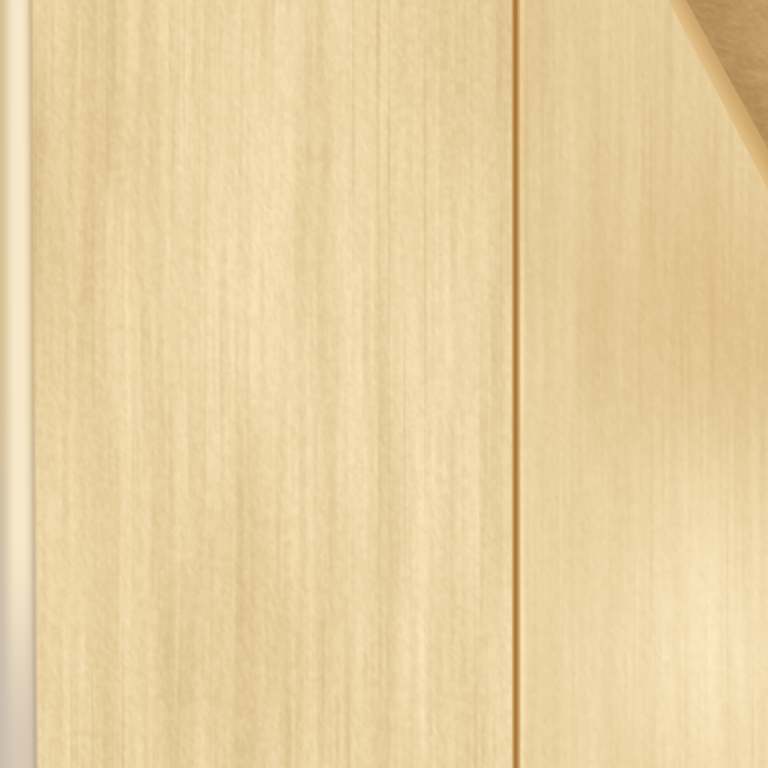
A three.js fragment shader for this texture:

```glsl
varying vec2 vUv;

const vec3 WOOD = vec3(0.918, 0.827, 0.643);
const vec3 WOOD_DARK = vec3(0.84, 0.71, 0.49);
const vec3 WOOD_LIGHT = vec3(0.965, 0.89, 0.725);
const vec3 GROOVE = vec3(0.64, 0.45, 0.23);
const vec3 GROOVE_LIP = vec3(0.80, 0.64, 0.39);
const vec3 BEVEL = vec3(0.83, 0.69, 0.46);
const vec3 RECESS = vec3(0.71, 0.56, 0.36);
const vec3 RAIL_LIGHT = vec3(0.965, 0.91, 0.785);
const vec3 RAIL_SHADE = vec3(0.84, 0.755, 0.58);
const vec3 RAIL_COOL = vec3(0.80, 0.745, 0.68);

const float GROOVE_X = 0.6715;
const float GROOVE_HALF = 0.0036;
const float SOFT = 0.0016;
const float GRAIN = 0.040;
const float SPECKLE = 0.055;

float hash(vec2 p) {
  vec3 q = fract(vec3(p.xyx) * 0.1031);
  q += dot(q, q.yzx + 33.33);
  return fract((q.x + q.y) * q.z);
}

float noise(vec2 p) {
  vec2 i = floor(p);
  vec2 f = fract(p);
  f = f * f * (3.0 - 2.0 * f);
  return mix(mix(hash(i), hash(i + vec2(1.0, 0.0)), f.x),
             mix(hash(i + vec2(0.0, 1.0)), hash(i + vec2(1.0, 1.0)), f.x), f.y);
}

float blob(vec2 p, vec2 center, vec2 radius) {
  vec2 d = (p - center) / radius;
  return exp(-dot(d, d));
}

// Vertical fibres, from broad bands to fine lines
float fibres(vec2 p) {
  p.x += 0.006 * (noise(p * vec2(5.0, 3.0)) - 0.5);
  float sum = 0.0;
  vec2 scale = vec2(22.0, 1.3);
  for (int i = 0; i < 4; i++) {
    sum += noise(p * scale + float(i) * 17.3) - 0.5;
    scale *= vec2(2.1, 1.8);
  }
  return sum;
}

// Short slanted flecks
float flecks(vec2 p) {
  vec2 q = vec2(p.x + 0.35 * p.y, p.y - 0.35 * p.x);
  return 0.6 * noise(q * vec2(190.0, 100.0)) + 0.4 * noise(q * vec2(300.0, 210.0) + 40.0) - 0.5;
}

// Broad light and shade; positive is lighter
float lighting(vec2 p) {
  float light = 0.40 * blob(p, vec2(0.57, 0.42), vec2(0.13, 0.30));
  light += 0.20 * blob(p, vec2(0.33, 0.62), vec2(0.20, 0.25));
  light -= 0.38 * blob(p, vec2(0.11, 0.75), vec2(0.08, 0.30));
  light -= 0.28 * blob(p, vec2(0.33, 0.17), vec2(0.12, 0.22));
  light -= 0.22 * blob(p, vec2(0.62, 0.95), vec2(0.10, 0.25));
  float panel = smoothstep(GROOVE_X - SOFT, GROOVE_X + SOFT, p.x);
  light += panel * 0.70 * blob(p, vec2(0.93, 0.16), vec2(0.20, 0.17));
  light -= panel * 0.45 * blob(p, vec2(0.92, 0.57), vec2(0.17, 0.22));
  light -= panel * 0.15 * smoothstep(0.35, 0.65, p.y);
  return light;
}

vec3 board(vec2 p) {
  float panel = step(GROOVE_X, p.x);
  float light = lighting(p);
  vec3 color = mix(WOOD, WOOD_DARK, clamp(-light, 0.0, 1.0));
  color = mix(color, WOOD_LIGHT, clamp(light, 0.0, 1.0));
  float texture_gain = mix(1.0, 0.65, panel);
  float line = smoothstep(0.70, 0.95, noise(p * vec2(150.0, 2.2) + 7.0));
  line *= smoothstep(0.35, 0.7, noise(p * vec2(9.0, 4.0) + 3.0));
  float detail = GRAIN * fibres(p) + SPECKLE * flecks(p) - 0.035 * line;
  return color + texture_gain * detail * vec3(0.85, 1.0, 1.25);
}

// Rounded rail along the left edge, cooler towards the foot
vec3 rail(vec2 p, float edge) {
  float t = p.x / edge;
  vec3 shade = mix(RAIL_COOL, RAIL_SHADE, smoothstep(0.10, 0.60, p.y));
  float shine = smoothstep(0.0, 0.45, t) * (1.0 - 0.65 * smoothstep(0.65, 1.0, t));
  shine *= mix(0.25, 1.0, smoothstep(0.0, 0.32, p.y));
  return mix(shade, RAIL_LIGHT, shine);
}

void main() {
  vec2 p = vUv;
  vec3 color = board(p);

  // Groove between the boards
  float gx = p.x - GROOVE_X - 0.0006 * (1.0 - p.y);
  float lip = 1.0 - smoothstep(GROOVE_HALF, GROOVE_HALF + 2.0 * SOFT, abs(gx));
  float core = 1.0 - smoothstep(0.0012, 0.0038, abs(gx + 0.0004));
  color = mix(color, GROOVE_LIP, lip);
  color = mix(color, GROOVE, core * 0.9);
  color += 0.035 * blob(vec2(gx, 0.0), vec2(0.0085, 0.0), vec2(0.003, 1.0));

  // Slanted corner with its bevel
  float outer = p.x - 0.870 - 0.526 * (1.0 - p.y);
  float inner = p.x - 0.893 - 0.549 * (1.0 - p.y);
  vec3 bevel = mix(BEVEL + 0.05, BEVEL - 0.03, smoothstep(0.0, 0.024, outer));
  color = mix(color, bevel, smoothstep(-SOFT, SOFT * 1.5, outer));
  float rough = flecks(p.yx) * 0.07 + 0.05 * (noise(p.yx * vec2(60.0, 14.0)) - 0.5);
  vec3 recess = RECESS + rough + 0.05 * smoothstep(0.0, 0.10, inner);
  color = mix(color, recess, smoothstep(-SOFT, SOFT * 1.5, inner));

  // Rail and its seam
  float edge = mix(0.048, 0.042, p.y);
  color = mix(rail(p, edge), color, smoothstep(-2.0 * SOFT, 2.0 * SOFT, p.x - edge));
  float seam = blob(vec2(p.x, 0.0), vec2(edge - 0.002, 0.0), vec2(0.0035, 1.0));
  color -= vec3(0.07, 0.08, 0.09) * seam;

  gl_FragColor = vec4(clamp(color, 0.0, 1.0), 1.0);
}
```
